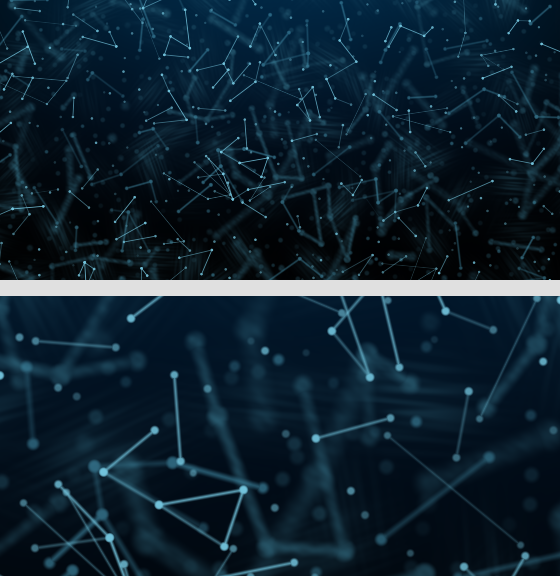
Top: the whole. Bottom: its middle third, enlarged.
Write a Shadertoy shader that draws this background.

```glsl
vec2 hash2(vec2 p) {
    vec3 q = fract(p.xyx * vec3(0.1031, 0.1030, 0.0973));
    q += dot(q, q.yzx + 33.33);
    return fract((q.xx + q.yz) * q.zy);
}

float gradientNoise(vec2 p) {
    vec2 i = floor(p), f = p - i;
    vec2 u = f * f * f * (f * (f * 6.0 - 15.0) + 10.0);
    vec2 x = vec2(1, 0), y = vec2(0, 1);
    float a = dot(hash2(i) * 2.0 - 1.0, f);
    float b = dot(hash2(i + x) * 2.0 - 1.0, f - x);
    float c = dot(hash2(i + y) * 2.0 - 1.0, f - y);
    float d = dot(hash2(i + 1.0) * 2.0 - 1.0, f - 1.0);
    return mix(mix(a, b, u.x), mix(c, d, u.x), u.y);
}

mat2 rotation(float angle) {
    float c = cos(angle), s = sin(angle);
    return mat2(c, s, -s, c);
}

float segmentDistance(vec2 p, vec2 a, vec2 b) {
    vec2 ab = b - a;
    return length(p - a - ab * clamp(dot(p - a, ab) / dot(ab, ab), 0.0, 1.0));
}

float cover(float d, float soft) {
    return 1.0 - smoothstep(-soft, soft, d);
}

float screen(float a, float b) {
    return a + b - a * b;
}

vec2 node(vec2 id, float seed) {
    return id + 0.08 + 0.84 * hash2(id + seed * 17.0);
}

// Scattered nodes joined to some of their neighbours; chance = (dot, link)
float network(vec2 p, float cell, float halfWidth, float dotRadius, float soft, vec2 chance, float seed) {
    soft = max(soft, 0.6 / iResolution.y);
    p = rotation(seed) * p + seed * 7.3 + 20.0;
    vec2 home = floor(p / cell);
    float ink = 0.0;
    for (int y = -2; y <= 1; y++)
    for (int x = -2; x <= 2; x++) {
        vec2 id = home + vec2(x, y);
        vec2 a = node(id, seed) * cell;
        float dotA = cover(length(p - a) - dotRadius, soft);
        vec2 r = hash2(id + seed * 31.0 + 5.0);
        if (r.x < chance.x) ink = screen(ink, dotA * mix(0.2, 0.85, r.y));

        float cluster = smoothstep(-0.2, 0.3, gradientNoise(id * 0.37 + seed));
        for (int k = 0; k < 4; k++) {
            r = hash2(id + seed * 13.0 + float(k) * 57.0);
            if (r.x > chance.y * cluster) continue;
            vec2 link = k == 3 ? vec2(-1, 1) : vec2(k < 2, k > 0);
            vec2 b = node(id + link, seed) * cell;
            float line = cover(segmentDistance(p, a, b) - halfWidth, soft);
            float ends = max(dotA, cover(length(p - b) - dotRadius, soft));
            ink = screen(ink, max(line * mix(0.3, 0.85, r.y), ends * mix(0.5, 0.95, r.y)));
        }
    }
    return ink;
}

// Soft patches of fine parallel streaks, each with its own direction
float smears(vec2 p) {
    float ink = 0.0;
    vec2 home = floor(p / 0.15);
    for (int y = -1; y <= 1; y++)
    for (int x = -1; x <= 1; x++) {
        vec2 id = home + vec2(x, y);
        vec2 r = hash2(id + 71.0);
        vec2 q = rotation(r.x * 6.283) * (p - node(id, 3.0) * 0.15);
        float mask = exp(-dot(q * vec2(13, 22), q * vec2(13, 22)));
        float streak = smoothstep(-0.3, 0.4, gradientNoise(q * vec2(9, 105) + id * 9.0));
        ink += mask * r.y * r.y * (0.25 + 0.75 * streak);
    }
    return min(ink, 1.0);
}

void mainImage(out vec4 fragColor, in vec2 fragCoord) {
    vec2 uv = fragCoord / iResolution.xy;
    vec2 p = fragCoord / iResolution.y;

    // Deep blue backdrop, lit from the top centre
    vec3 col = mix(vec3(0.001, 0.004, 0.009), vec3(0.004, 0.062, 0.125), smoothstep(0.05, 0.68, uv.y));
    col = mix(col, vec3(0.002, 0.155, 0.27), smoothstep(0.45, 1.1, uv.y));
    col *= 1.0 - 0.5 * pow(abs(uv.x * 2.0 - 1.0), 2.2);

    // Streaks
    vec3 teal = vec3(0.22, 0.47, 0.56);
    col = mix(col, teal, 0.4 * smears(p));

    // Out of focus networks and bokeh, far to near
    float grain = 0.9 + 0.6 * gradientNoise(rotation(0.6) * p * vec2(45, 90));
    col = mix(col, teal, 0.45 * grain * network(p, 0.135, 0.011, 0.014, 0.011, vec2(0.1, 0.24), 1.3));
    col = mix(col, teal, 0.55 * grain * network(p, 0.095, 0.006, 0.01, 0.006, vec2(0.2, 0.16), 2.1));
    col = mix(col, teal, 0.35 * network(p, 0.055, 0.0, 0.008, 0.004, vec2(0.4, 0.0), 4.7));
    col = mix(col, teal * 1.3, 0.6 * network(p, 0.085, 0.003, 0.006, 0.0035, vec2(0.35, 0.13), 3.4));

    // Sharp networks in focus
    vec3 glow = vec3(0.47, 0.8, 0.9);
    col = mix(col, glow, 0.65 * network(p, 0.11, 0.001, 0.004, 0.002, vec2(0.6, 0.1), 5.9));
    col = mix(col, glow, 0.95 * network(p, 0.068, 0.0016, 0.0045, 0.002, vec2(0.4, 0.15), 0.4));
    fragColor = vec4(col, 1.0);
}
```
